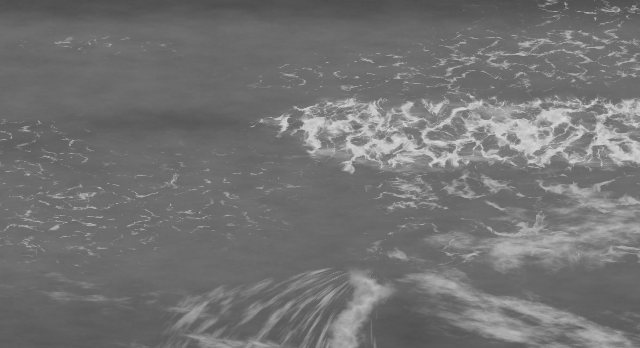
This texture is drawn by a WebGL 2 fragment shader. Its source:

```glsl
#version 300 es
precision highp float;
// Grey sea with a lacy breaker, drifting foam and a curling wave in front.
uniform vec2 u_resolution;
out vec4 fragColor;

vec2 hash(vec2 cell) {
  vec3 q = fract(cell.xyx * vec3(0.1031, 0.1030, 0.0973));
  q += dot(q, q.yzx + 33.33);
  return fract((q.xx + q.yz) * q.zy) * 2.0 - 1.0;
}

// Gradient noise, about -0.5 to 0.5
float noise(vec2 p) {
  vec2 i = floor(p), f = p - i;
  vec2 u = f * f * f * (f * (f * 6.0 - 15.0) + 10.0);
  vec2 e = vec2(0.0, 1.0);
  float low = mix(dot(hash(i), f), dot(hash(i + e.yx), f - e.yx), u.x);
  float high = mix(dot(hash(i + e), f - e), dot(hash(i + 1.0), f - 1.0), u.x);
  return mix(low, high, u.y);
}

float fbm(vec2 p) {
  float sum = 0.0, amp = 1.0;
  for (int i = 0; i < 5; i++) {
    sum += amp * noise(p);
    p = mat2(1.8, 0.6, -0.6, 1.8) * p + 17.3;
    amp *= 0.57;
  }
  return sum;
}

// Bright threads along the zero lines of warped noise, 0 to 1
float veins(vec2 p) {
  p += 0.4 * vec2(fbm(p * 0.8 + 3.1), fbm(p * 0.8 + 41.7));
  float sum = 0.0, amp = 0.45;
  for (int i = 0; i < 4; i++) {
    float ridge = 1.0 - min(1.0, 3.6 * abs(noise(p)));
    sum += amp * ridge * ridge;
    p = mat2(1.7, 0.5, -0.5, 1.7) * p + 9.2;
    amp *= 0.68;
  }
  return sum;
}

// Foam that fills in as the cover grows from 0 to 1
float foam(float pattern, float cover) {
  float edge = mix(0.68, 0.05, cover);
  return smoothstep(edge, edge + 0.5, pattern) * smoothstep(0.0, 0.25, cover);
}

float blob(vec2 p, vec2 centre, vec2 radius) {
  vec2 q = (p - centre) / radius;
  return exp(-dot(q, q));
}

float band(float v, float low, float high, float soft) {
  return smoothstep(low - soft, low + soft, v) * (1.0 - smoothstep(high - soft, high + soft, v));
}

void main() {
  vec2 p = gl_FragCoord.xy / u_resolution.y;
  float broad = fbm(p * vec2(2.5, 6.0));
  float ripple = fbm(p * vec2(9.0, 32.0) + 5.0);
  float patchy = 0.75 + 0.9 * fbm(p * vec2(5.0, 11.0) + 23.0);

  // Open water, darker at the horizon and in the troughs
  float tone = 0.42 + 0.02 * broad + 0.03 * ripple;
  tone -= 0.1 * smoothstep(0.9, 1.0, p.y) + 0.05 * (1.0 - smoothstep(0.02, 0.28, p.y));
  tone -= 0.06 * blob(p, vec2(0.48, 0.65), vec2(0.35, 0.035));
  tone -= 0.05 * blob(p, vec2(0.05, 0.59), vec2(0.2, 0.05));

  // Breaker across the right
  float widen = smoothstep(0.68, 1.05, p.x);
  float rim = 0.03 * fbm(p * vec2(6.0, 9.0));
  float breaker = band(p.y + rim, mix(0.63, 0.525, widen), mix(0.665, 0.715, widen), 0.025)
                * smoothstep(0.64, 0.84, p.x);
  float net = veins(p * vec2(11.0, 17.0));
  float spill = 0.45 + 0.6 * fbm(p * vec2(8.0, 30.0) + 83.0);
  float skirt = smoothstep(0.72, 1.0, p.x) * blob(vec2(0.0, p.y), vec2(0.0, 0.535), vec2(1.0, 0.04));
  float white = foam(net, breaker * (0.78 + 0.25 * broad));
  white = max(white, 0.6 * foam(spill, 0.5 * max(skirt, breaker * patchy)));
  tone += breaker * (0.04 + 0.05 * ripple);

  // Thin lace on the flat water
  float lace = veins(p * vec2(12.0, 32.0) + 31.0);
  float laceCover = 0.5 * blob(p, vec2(0.2, 0.39), vec2(0.27, 0.15))
    + 0.75 * blob(p, vec2(1.72, 0.86), vec2(0.4, 0.07))
    + 0.55 * blob(p, vec2(1.2, 0.79), vec2(0.4, 0.06))
    + 0.45 * blob(p, vec2(1.7, 0.98), vec2(0.3, 0.03))
    + 0.3 * blob(p, vec2(0.3, 0.87), vec2(0.25, 0.03))
    + 0.4 * blob(p, vec2(0.68, 0.45), vec2(0.2, 0.12))
    + 0.4 * blob(p, vec2(0.05, 0.6), vec2(0.2, 0.06))
    + 0.8 * blob(p, vec2(1.17, 0.45), vec2(0.08, 0.07));
  laceCover = clamp(laceCover * patchy, 0.0, 0.85);
  white = max(white, 0.72 * foam(lace, laceCover));
  tone += 0.03 * laceCover;

  // Open net behind the breaker
  float wide = veins(p * vec2(7.0, 15.0) + 57.0);
  float netCover = smoothstep(0.9, 1.35, p.x) * band(p.y, 0.25, 0.5, 0.04);
  white = max(white, 0.72 * foam(wide, clamp(0.62 * netCover * patchy, 0.0, 0.8)));

  // Soft sheets drifting at lower right
  vec2 drift = vec2(p.x, p.y + 0.22 * (p.x - 1.2) * (1.0 - smoothstep(0.15, 0.3, p.y)));
  float sheet = 0.45 + 0.65 * fbm(drift * vec2(4.5, 18.0) + 71.0) + 0.15 * (lace - 0.3);
  float sheetCover = 0.85 * blob(p, vec2(1.8, 0.35), vec2(0.42, 0.11))
    + 0.4 * blob(p, vec2(1.5, 0.25), vec2(0.35, 0.06))
    + 0.72 * smoothstep(1.1, 1.25, p.x) * band(drift.y, 0.06, 0.22, 0.035);
  sheetCover = clamp(sheetCover, 0.0, 0.72);
  white = max(white, 0.74 * foam(sheet, sheetCover));

  // Near wave: streaks fanning down and left from its crest
  vec2 fan = vec2(1.09 - p.x, p.y - 0.25);
  float reach = length(fan);
  float angle = atan(fan.y, fan.x) + 0.7 * reach;
  float streak = 0.42 + 0.6 * fbm(vec2(angle * 13.0, reach * 8.0) + 13.0);
  float ridgeTop = 0.15 + 0.085 * smoothstep(0.4, 1.0, p.x) + 0.015 * broad;
  float face = band(p.y, -0.1, ridgeTop, 0.015) * band(p.x, 0.42, 1.07, 0.12);
  white = max(white, 0.6 * foam(streak, face * 0.6));
  float wash = 0.55 * band(p.y + 0.08 * p.x, 0.13, 0.22, 0.03) * (1.0 - smoothstep(0.5, 0.8, p.x));
  white = max(white, 0.5 * foam(spill, wash * patchy));

  // Shaded back of the wave
  float shade = blob(p, vec2(1.2, 0.07), vec2(0.11, 0.085));
  tone -= 0.04 * shade;
  white *= 1.0 - 0.85 * shade;

  // Tumbling crest and the white water at its foot
  float spine = 0.99 + 0.08 * exp(-pow((p.y - 0.165) / 0.065, 2.0));
  float tumble = fbm(p * vec2(18.0, 22.0) + 3.0);
  float crest = (1.0 - smoothstep(0.015, 0.065, abs(p.x - spine) + 0.05 * tumble))
              * (1.0 - smoothstep(0.195, 0.235, p.y + 0.02 * tumble));
  float foot = blob(p, vec2(0.62, 0.01), vec2(0.2, 0.04));
  white = max(white, crest * (0.68 + 0.5 * tumble));
  white = max(white, 0.75 * foam(sheet, 0.8 * foot));

  // Fine mottling in the foam and grain on the water
  float mottle = 0.09 * fbm(p * vec2(38.0, 55.0));
  tone = mix(tone, 0.78 + mottle, clamp(white, 0.0, 1.0)) + 0.012 * noise(p * vec2(80.0, 120.0));
  fragColor = vec4(vec3(tone), 1.0);
}
```
